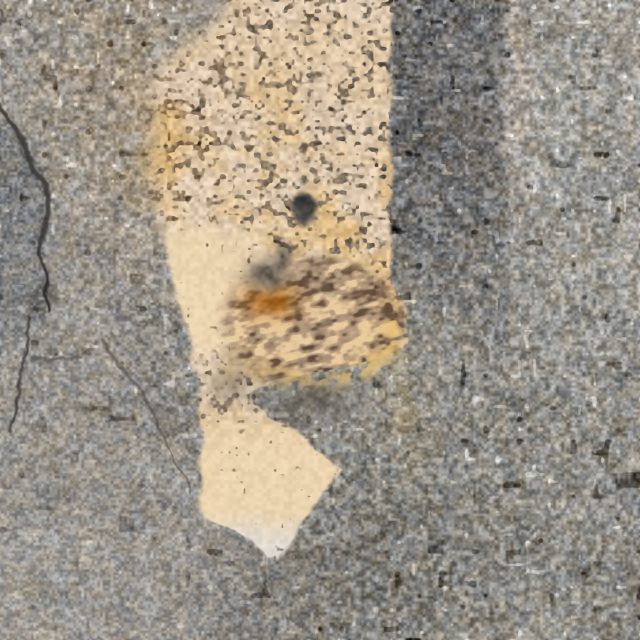
Write a WebGL 1 fragment shader that draws this texture.

```glsl
precision highp float;
uniform vec2 u_resolution;

float hash(vec2 p) {
  vec3 q = fract(p.xyx * 0.1031);
  q += dot(q, q.yzx + 33.33);
  return fract((q.x + q.y) * q.z);
}

float noise(vec2 p) {
  vec2 i = floor(p), f = fract(p);
  f = f * f * (3.0 - 2.0 * f);
  return mix(mix(hash(i), hash(i + vec2(1, 0)), f.x),
             mix(hash(i + vec2(0, 1)), hash(i + vec2(1, 1)), f.x), f.y);
}

float fbm(vec2 p) {
  float sum = 0.0, amp = 0.5;
  for (int i = 0; i < 4; i++) {
    sum += amp * noise(p);
    p = mat2(1.6, 1.2, -1.2, 1.6) * p + 17.3;
    amp *= 0.5;
  }
  return sum / 0.9375;
}

float segment(vec2 p, vec2 a, vec2 b) {
  vec2 d = b - a;
  return length(p - a - d * clamp(dot(p - a, d) / dot(d, d), 0.0, 1.0));
}

// Soft elliptical spot, 1 at the centre
float blob(vec2 p, vec2 centre, vec2 radius) {
  vec2 d = (p - centre) / radius;
  return exp(-dot(d, d));
}

float band(float a, float b, float soft, float x) {
  return smoothstep(a - soft, a + soft, x) - smoothstep(b - soft, b + soft, x);
}

vec3 asphalt(vec2 p, vec2 w) {
  vec3 c = mix(vec3(0.60, 0.585, 0.56), vec3(0.555, 0.545, 0.52), smoothstep(0.3, 0.6, w.x));
  c += 0.07 * smoothstep(0.72, 0.9, w.x) * smoothstep(0.2, 0.7, w.y);
  c += vec3(0.03, 0.0, -0.035) * blob(w, vec2(0.19, 0.87), vec2(0.13, 0.2));
  c -= 0.08 * blob(w, vec2(0.52, 0.1), vec2(0.2, 0.13));
  c -= 0.05 * blob(w, vec2(0.24, 0.46), vec2(0.07, 0.2));

  // Dark lane beside the paint and its pale border
  float lane = band(0.6, 0.79, 0.012, w.x) * smoothstep(0.42, 0.75, w.y);
  c = mix(c, vec3(0.43, 0.425, 0.42), 0.9 * lane);
  c += vec3(0.07, 0.045, 0.03) * blob(w, vec2(0.81, 0.9), vec2(0.022, 0.22));

  // Bluish slab at the left
  float slabEdge = 0.075 - 0.9 * max(w.y - 0.74, 0.0) - 0.3 * max(0.55 - w.y, 0.0);
  float slab = (1.0 - smoothstep(-0.008, 0.008, w.x - slabEdge)) * smoothstep(0.42, 0.52, w.y);
  c = mix(c, vec3(0.48, 0.485, 0.49), 0.8 * slab);

  // Mineral grain, finer at the lower left
  float coarse = mix(0.55, 1.0, smoothstep(0.25, 0.65, p.x + 0.5 * p.y));
  c += (noise(p * 125.0) - 0.5) * 0.27 * coarse + (noise(p * 240.0 + 9.0) - 0.5) * 0.22;
  c += (fbm(p * 14.0) - 0.5) * 0.1;
  c += vec3(0.05, 0.01, -0.05) * (noise(p * 70.0 + 31.0) - 0.5);
  c -= 0.25 * smoothstep(0.83, 0.95, noise(p * 58.0 + 5.0)) * coarse;
  return c + 0.2 * smoothstep(0.84, 0.96, noise(p * 85.0 + 71.0)) * coarse;
}

// Signed distance across the painted strip, positive inside
float paintInset(vec2 p) {
  float left = mix(0.315, 0.235, smoothstep(0.3, 0.78, p.y)) + 0.11 * smoothstep(0.86, 1.0, p.y)
             + 0.11 * (1.0 - smoothstep(0.12, 0.21, p.y));
  float tip = 0.53 - max((p.y - 0.27) * 1.3, (0.27 - p.y) * 0.65);
  float shaft = 0.612 + 0.024 * exp(-pow((p.y - 0.49) / 0.05, 2.0));
  float right = mix(tip, shaft, smoothstep(0.37, 0.46, p.y));
  return min(min(p.x - left, right - p.x), p.y - 0.128);
}

void main() {
  vec2 p = gl_FragCoord.xy / u_resolution;
  vec2 w = p + 0.022 * (vec2(fbm(p * 28.0), fbm(p * 28.0 + 50.0)) - 0.5);
  vec3 col = asphalt(p, w);

  // Cracks
  float crack = min(segment(w, vec2(0.0, 0.84), vec2(0.035, 0.78)), segment(w, vec2(0.035, 0.78), vec2(0.075, 0.69)));
  crack = min(crack, segment(w, vec2(0.075, 0.69), vec2(0.065, 0.6)));
  crack = min(crack, segment(w, vec2(0.065, 0.6), vec2(0.08, 0.52)) + 0.001);
  crack = min(crack, segment(w, vec2(0.05, 0.5), vec2(0.015, 0.33)) + 0.002);
  float hairline = min(segment(w, vec2(0.05, 0.44), vec2(0.13, 0.44)), segment(w, vec2(0.16, 0.47), vec2(0.23, 0.37)));
  hairline = min(hairline, segment(w, vec2(0.23, 0.37), vec2(0.3, 0.23)) + 0.001);
  col = mix(col, vec3(0.22, 0.21, 0.2), 0.85 * (1.0 - smoothstep(0.001, 0.007, crack)));
  col = mix(col, vec3(0.3, 0.28, 0.26), 0.6 * (1.0 - smoothstep(0.0, 0.005, hairline)));
  col -= 0.09 * blob(w, vec2(0.075, 0.54), vec2(0.025, 0.05));

  // Ochre stain around the strip
  float stain = blob(w, vec2(0.26, 0.76), vec2(0.06, 0.12)) + 0.8 * blob(w, vec2(0.63, 0.36), vec2(0.03, 0.08));
  col += vec3(0.13, 0.06, -0.06) * stain * noise(p * 60.0);

  // Worn paint: speckled above, nearly solid below
  float solid = max(1.0 - smoothstep(0.3, 0.38, w.y), band(0.45, 0.64, 0.02, w.y) * (1.0 - smoothstep(0.36, 0.44, w.x)));
  float speckle = 0.55 * noise(p * vec2(95.0, 120.0) + 3.0) + 0.45 * noise(p * 170.0 + 40.0);
  float cover = smoothstep(0.26, 0.48, speckle + 0.24 * solid);
  float inset = paintInset(w);
  float softness = mix(0.005, 0.03, smoothstep(0.6, 0.7, w.y) * (1.0 - smoothstep(0.4, 0.5, w.x)));
  float strip = smoothstep(-softness, softness, inset);
  float yellow = smoothstep(0.35, 0.7, fbm(p * 16.0 + 7.0)) * (1.0 - 0.7 * smoothstep(0.8, 1.0, p.y + 0.4 * (p.x - 0.3)));
  vec3 paint = mix(vec3(0.87, 0.79, 0.69), vec3(0.88, 0.73, 0.49), 0.8 * yellow * (1.0 - 0.7 * solid));
  paint = mix(paint, vec3(0.93, 0.84, 0.69), 0.8 * solid);
  paint = mix(paint, vec3(0.88, 0.86, 0.83), 1.0 - smoothstep(0.14, 0.21, w.y));
  paint += 0.18 * (noise(p * 150.0 + 12.0) - 0.5) * (1.0 - 0.6 * solid);
  vec3 gap = col * vec3(0.87, 0.79, 0.7);
  col = mix(col, mix(gap, paint, cover), strip);

  // Broken patch with slanted flakes and a yellow rim
  float r = length((w - vec2(0.49, 0.495)) / vec2(0.14, 0.105));
  float patchMask = (1.0 - smoothstep(0.85, 1.12, r)) * strip;
  vec2 q = vec2(p.x + 0.3 * p.y, p.y - 0.25 * p.x);
  float flake = 0.65 * noise(q * vec2(50.0, 95.0)) + 0.35 * noise(q * vec2(110.0, 190.0));
  vec3 rubble = mix(vec3(0.35, 0.27, 0.21), vec3(0.68, 0.58, 0.48), smoothstep(0.2, 0.5, flake));
  rubble = mix(rubble, vec3(0.92, 0.8, 0.62), smoothstep(0.5, 0.72, flake));
  col = mix(col, rubble, 0.9 * patchMask);
  float rim = exp(-pow((r - 0.88) / 0.14, 2.0)) * smoothstep(0.36, 0.55, w.x - 0.5 * (w.y - 0.5)) * (1.0 - smoothstep(0.48, 0.56, w.y));
  col = mix(col, vec3(0.91, 0.75, 0.44), 0.75 * rim * smoothstep(0.25, 0.5, flake));
  col = mix(col, vec3(0.7, 0.46, 0.2) + 0.3 * (flake - 0.5), min(1.0, 1.2 * blob(w, vec2(0.425, 0.53), vec2(0.04, 0.026))));

  // Exposed dark hollows
  float hollow = blob(w, vec2(0.415, 0.568), vec2(0.03, 0.02)) + 0.8 * blob(w, vec2(0.44, 0.6), vec2(0.016, 0.02))
               + 0.75 * blob(w, vec2(0.49, 0.375), vec2(0.06, 0.028)) + 0.5 * blob(w, vec2(0.36, 0.4), vec2(0.035, 0.03));
  col = mix(col, vec3(0.39, 0.365, 0.33) + 0.3 * (speckle - 0.5), min(0.9, hollow));
  float hole = 1.0 - smoothstep(0.013, 0.028, length(w - vec2(0.475, 0.675)));
  col = mix(col, vec3(0.22, 0.22, 0.23) + 0.15 * (speckle - 0.5), 0.92 * hole);

  gl_FragColor = vec4(clamp(col, 0.0, 1.0), 1.0);
}
```
